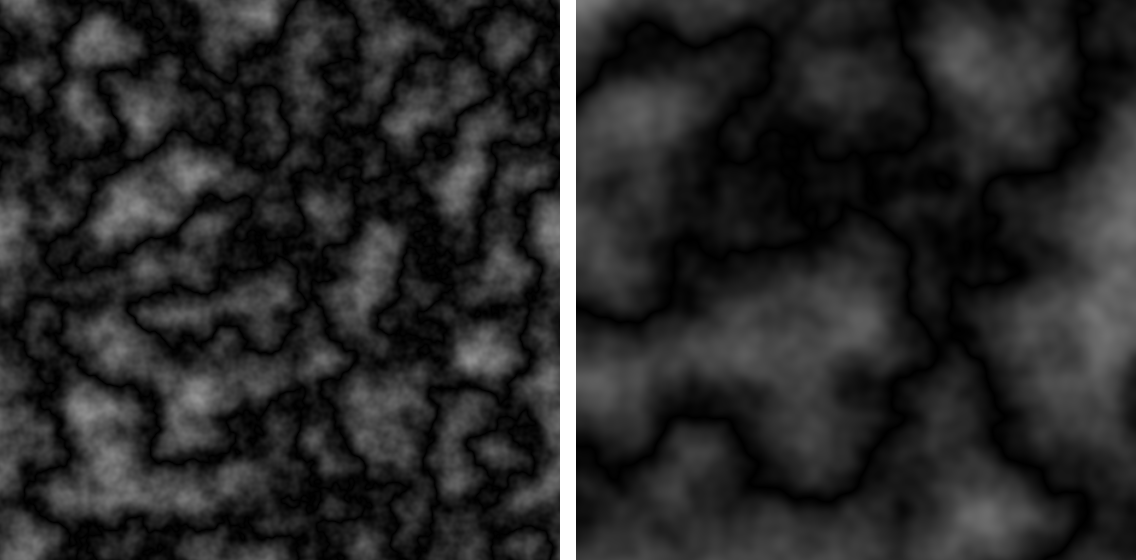
Left, the full canvas; right, a detail of the centre.
A WebGL 1 fragment shader for this texture:

```glsl
precision highp float;
// Tiling dark smoke: folded fractal gradient noise with black creases at its zero lines.

uniform vec2 u_resolution;

const float BASE_CELLS = 6.0;   // lattice cells across the canvas in the first octave
const int OCTAVES = 5;
const float GAIN = 0.5;         // amplitude ratio between octaves
const float BRIGHTNESS = 0.76;
const float TAU = 6.2831853;

float hash(vec2 cell, float seed) {
  vec3 p = fract(vec3(cell.xyx + seed * 17.31) * vec3(0.1031, 0.1030, 0.0973));
  p += dot(p, p.yzx + 33.33);
  return fract((p.x + p.y) * p.z);
}

// Unit gradient of a lattice point, wrapped at the period
vec2 gradient(vec2 cell, float period, float seed) {
  float angle = TAU * hash(mod(cell, period), seed);
  return vec2(cos(angle), sin(angle));
}

// Slope contribution of one cell corner at local position f
float corner(vec2 cell, vec2 f, vec2 offset, float period, float seed) {
  return dot(gradient(cell + offset, period, seed), f - offset);
}

float gradientNoise(vec2 p, float period, float seed) {
  vec2 cell = floor(p);
  vec2 f = p - cell;
  vec2 blend = f * f * f * (f * (f * 6.0 - 15.0) + 10.0);
  float bottom = mix(corner(cell, f, vec2(0.0, 0.0), period, seed),
                     corner(cell, f, vec2(1.0, 0.0), period, seed), blend.x);
  float top = mix(corner(cell, f, vec2(0.0, 1.0), period, seed),
                  corner(cell, f, vec2(1.0, 1.0), period, seed), blend.x);
  return mix(bottom, top, blend.y);
}

// Octave sum; each octave is shifted so that lattice zeros do not line up
float fractalNoise(vec2 uv, float cells) {
  float sum = 0.0;
  float amplitude = 1.0;
  for (int i = 0; i < OCTAVES; i++) {
    float seed = float(i) + 1.0;
    vec2 shift = seed * vec2(0.37, 0.61);
    sum += amplitude * gradientNoise(uv * cells + shift, cells, seed);
    amplitude *= GAIN;
    cells *= 2.0;
  }
  return sum;
}

void main() {
  vec2 uv = gl_FragCoord.xy / u_resolution;
  float smoke = BRIGHTNESS * abs(fractalNoise(uv, BASE_CELLS));
  gl_FragColor = vec4(vec3(smoke), 1.0);
}
```
